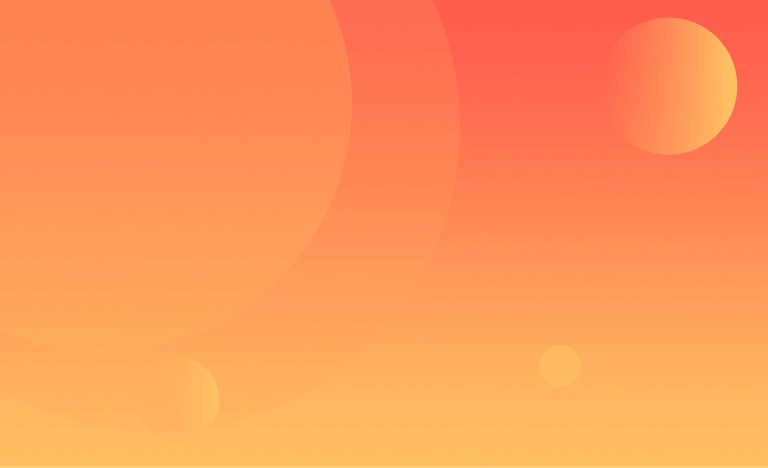
A Shadertoy shader for this background:

```glsl
// Palette
const vec3 CORAL  = vec3(1.0, 0.368, 0.302);
const vec3 AMBER  = vec3(1.0, 0.757, 0.386);
const vec3 ORANGE = vec3(1.0, 0.640, 0.360);
const vec3 HONEY  = vec3(1.0, 0.705, 0.374);
const vec3 CREAM  = vec3(1.0, 0.920, 0.800);

// Discs: centre x, centre y, radius, in canvas heights
const vec3 OUTER_DISC = vec3(0.331, 0.729, 0.652);
const vec3 INNER_DISC = vec3(0.220, 0.780, 0.532);
const vec3 LARGE_BALL = vec3(1.429, 0.816, 0.1464);
const vec3 SMALL_BALL = vec3(0.378, 0.147, 0.090);
const vec3 DOT        = vec3(1.197, 0.218, 0.0445);

// Opacities and gradient shape
const float OUTER_ALPHA = 0.23;
const float INNER_ALPHA = 0.28;
const float DOT_ALPHA   = 0.65;
const float SKY_START   = 0.035;
const float SKY_EASE    = 0.5;
const float FADE_START  = -0.95;
const float FADE_END    = 0.88;
const float RIM_HEIGHT  = 0.0035;
const float RIM_ALPHA   = 0.40;

// Soft colour banding
const float BAND_LEVELS = 100.0;
const vec2  GRAIN_SCALE = vec2(45.0, 130.0);
const float GRAIN_LEVEL = 0.30;

// Random gradient at a lattice point
vec2 latticeGradient(vec2 cell) {
    float angle = 6.2832 * fract(sin(dot(cell, vec2(127.1, 311.7))) * 43758.5);
    return vec2(cos(angle), sin(angle));
}

float gradientNoise(vec2 p) {
    vec2 cell = floor(p);
    vec2 f = fract(p);
    vec2 u = f * f * (3.0 - 2.0 * f);
    vec2 e = vec2(1.0, 0.0);
    float a = dot(latticeGradient(cell), f);
    float b = dot(latticeGradient(cell + e.xy), f - e.xy);
    float c = dot(latticeGradient(cell + e.yx), f - e.yx);
    float d = dot(latticeGradient(cell + e.xx), f - e.xx);
    return mix(mix(a, b, u.x), mix(c, d, u.x), u.y);
}

// Antialiased coverage of a disc
float discMask(vec2 p, vec3 disc) {
    float distanceToEdge = length(p - disc.xy) - disc.z;
    return clamp(0.5 - distanceToEdge * iResolution.y, 0.0, 1.0);
}

// Ball that runs from clear orange on the left to solid amber on the right
vec3 addBall(vec3 color, vec2 p, vec3 ball) {
    float across = (p.x - ball.x) / ball.z;
    float fade = clamp((across - FADE_START) / (FADE_END - FADE_START), 0.0, 1.0);
    return mix(color, mix(ORANGE, AMBER, fade), fade * discMask(p, ball));
}

void mainImage(out vec4 fragColor, in vec2 fragCoord) {
    vec2 p = fragCoord / iResolution.y;

    // Vertical sky gradient
    float depth = clamp((1.0 - p.y - SKY_START) / (1.0 - SKY_START), 0.0, 1.0);
    float blend = mix(depth, smoothstep(0.0, 1.0, depth), SKY_EASE);
    vec3 color = mix(CORAL, AMBER, blend);

    // Large translucent discs
    color = mix(color, ORANGE, OUTER_ALPHA * discMask(p, OUTER_DISC));
    color = mix(color, HONEY, INNER_ALPHA * discMask(p, INNER_DISC));

    // Shaded balls and the plain dot
    color = addBall(color, p, LARGE_BALL);
    color = addBall(color, p, SMALL_BALL);
    color = mix(color, AMBER, DOT_ALPHA * discMask(p, DOT));

    // Bands with slightly ragged borders
    float grain = GRAIN_LEVEL * gradientNoise(p * GRAIN_SCALE);
    color = floor(color * BAND_LEVELS + 0.5 + grain) / BAND_LEVELS;

    // Pale rim along the bottom
    float rim = clamp((RIM_HEIGHT - p.y) * iResolution.y + 0.5, 0.0, 1.0);
    color = mix(color, CREAM, RIM_ALPHA * rim);

    fragColor = vec4(clamp(color, 0.0, 1.0), 1.0);
}
```
